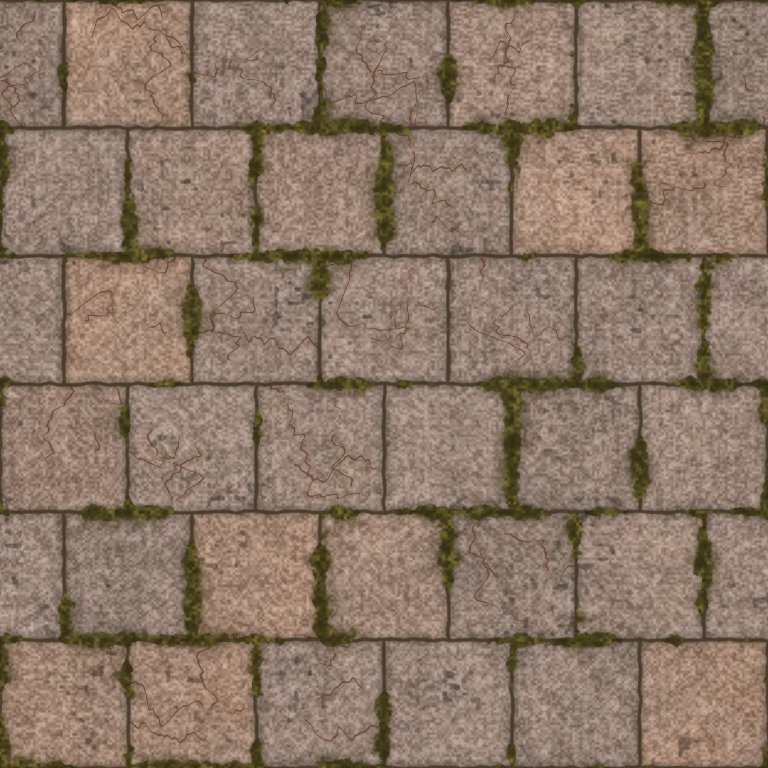
Give the GLSL for this texture, as a WebGL 2 fragment shader.

```glsl
#version 300 es
precision highp float;

uniform vec2 u_resolution;
out vec4 fragColor;

const float SLABS = 6.0;
const float JOINT_HALF_WIDTH = 0.014;
const float CRACK_HALF_WIDTH = 0.006;

const vec3 GREY_STONE = vec3(0.585, 0.508, 0.462);
const vec3 WARM_STONE = vec3(0.640, 0.520, 0.440);
const vec3 JOINT_SOIL = vec3(0.270, 0.215, 0.150);
const vec3 CRACK_BROWN = vec3(0.350, 0.245, 0.195);
const vec3 RUST_STAIN = vec3(0.520, 0.390, 0.310);
const vec3 MOSS_DARK = vec3(0.190, 0.165, 0.060);
const vec3 MOSS_LIGHT = vec3(0.450, 0.410, 0.170);

float hash(vec2 p) {
    return fract(sin(dot(p, vec2(127.1, 311.7))) * 43758.5453);
}

float noise(vec2 p) {
    vec2 i = floor(p), f = fract(p);
    f = f * f * (3.0 - 2.0 * f);
    float low = mix(hash(i), hash(i + vec2(1, 0)), f.x);
    float high = mix(hash(i + vec2(0, 1)), hash(i + vec2(1, 1)), f.x);
    return mix(low, high, f.y);
}

float fbm(vec2 p) {
    float sum = 0.0, weight = 0.5;
    for (int i = 0; i < 4; i++) {
        sum += weight * noise(p);
        p = p * 2.03 + 17.3;
        weight *= 0.5;
    }
    return sum / 0.9375;
}

mat2 rotation(float angle) {
    float c = cos(angle), s = sin(angle);
    return mat2(c, s, -s, c);
}

// Distance to a wandering line that starts inside the slab
float crackDistance(vec2 local, float seed) {
    vec2 r = rotation(seed * 6.2832) * (local - 0.5);
    float offset = (fract(seed * 17.0) - 0.5) * 0.5;
    float bend = (fbm(vec2(r.x * 4.0 + 9.0, seed * 91.0)) - 0.5) * 0.8;
    float start = fract(seed * 41.0) * 0.5 - 0.5;
    return abs(r.y - offset - bend) + max(start - r.x, 0.0);
}

float nearestCrack(vec2 local, vec2 slab) {
    float d = 1.0;
    for (int i = 0; i < 3; i++) {
        d = min(d, crackDistance(local, hash(slab + float(i) * 7.31 + 2.0)));
    }
    return d;
}

// Distances to the nearest upright and level joint
vec2 jointDistances(vec2 local, vec2 p) {
    vec2 wobble = vec2(noise(p * 13.0), noise(p * 13.0 + 40.0)) - 0.5;
    vec2 q = local + wobble * 0.018;
    return abs(min(q, 1.0 - q));
}

vec3 stoneColor(vec2 p, vec2 slab) {
    float warmth = smoothstep(0.45, 0.9, hash(slab + 5.7));
    warmth *= 0.55 + 0.9 * (fbm(p * 2.2 + 60.0) - 0.2);
    vec3 color = mix(GREY_STONE, WARM_STONE, clamp(warmth, 0.0, 1.0));
    color *= 0.975 + 0.07 * hash(slab + 31.0);
    color *= 1.0 + 0.20 * (fbm(p * 4.0) - 0.5);
    float grain = 0.6 * noise(p * 52.0) + 0.4 * noise(p * 24.0 + 8.0) - 0.5;
    color += 0.34 * grain;
    float pits = smoothstep(0.70, 0.92, noise(p * 19.0 + 70.0));
    float patches = smoothstep(0.42, 0.68, fbm(p * 1.7 + 25.0));
    return color * (1.0 - 0.32 * pits * patches);
}

void main() {
    vec2 p = gl_FragCoord.xy / u_resolution * SLABS;
    float pixel = SLABS / min(u_resolution.x, u_resolution.y);

    // Running bond: every other row moves by half a slab
    float row = floor(p.y);
    vec2 grid = vec2(p.x + 0.5 * mod(row, 2.0), p.y);
    vec2 local = fract(grid);
    vec2 slab = vec2(mod(floor(grid.x), SLABS), row);

    vec3 color = stoneColor(p, slab);

    // Cracks with rusty edges on some slabs
    float cracked = step(0.48, hash(slab + 12.4));
    float crack = nearestCrack(local, slab);
    float fade = cracked * smoothstep(0.32, 0.55, fbm(p * 3.0 + 11.0));
    color = mix(color, RUST_STAIN, 0.40 * fade * exp(-crack * 24.0));
    float line = 1.0 - smoothstep(0.0, CRACK_HALF_WIDTH + pixel, crack);
    color = mix(color, CRACK_BROWN, 0.75 * line * fade);

    // Worn borders and soil joints
    vec2 joints = jointDistances(local, p);
    float edge = min(joints.x, joints.y);
    color *= 1.0 - 0.20 * (1.0 - smoothstep(0.0, 0.075, edge));
    float soil = 1.0 - smoothstep(JOINT_HALF_WIDTH - pixel, JOINT_HALF_WIDTH + pixel, edge);
    color = mix(color, JOINT_SOIL, 0.88 * soil);

    // Moss swells in clumps along the joints
    float growth = smoothstep(0.42, 0.72, fbm(p * 2.6 + 33.0));
    float reach = growth * (joints.x < joints.y ? 0.115 : 0.095);
    float fuzz = edge + 0.07 * (fbm(p * 21.0 + 3.0) - 0.5);
    float shade = (1.0 - smoothstep(0.0, 0.05 + reach * 1.5, fuzz)) * growth;
    color = mix(color, MOSS_DARK, 0.45 * shade);
    float moss = 1.0 - smoothstep(reach * 0.45, reach * 0.75 + pixel, fuzz);
    moss *= smoothstep(0.02, 0.25, growth);
    vec3 mossColor = mix(MOSS_DARK, MOSS_LIGHT, noise(p * 43.0) * noise(p * 17.0 + 6.0) * 1.5);
    color = mix(color, mossColor, 0.88 * moss);

    fragColor = vec4(clamp(color, 0.0, 1.0), 1.0);
}
```
